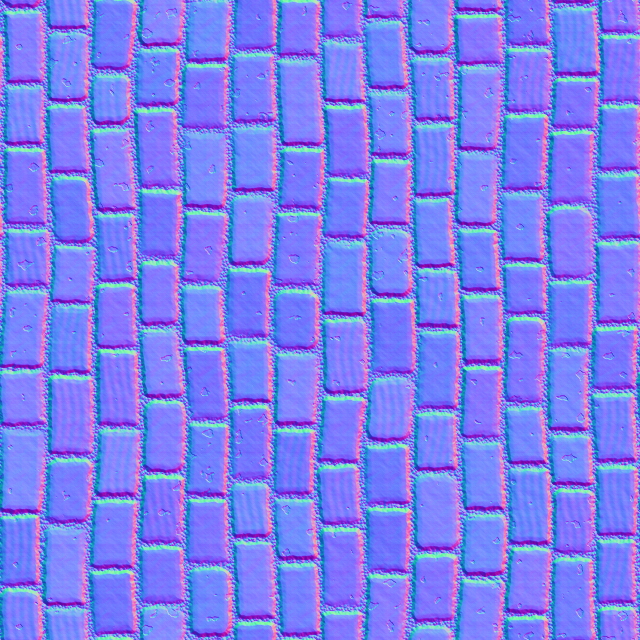
This texture map is drawn by a three.js fragment shader. Its source:

```glsl
// Tangent-space normal map of worn cobbles: 14 staggered columns of 9 stones.
// A tileable height field (rounded boxes, chipped faces, cellular grit in the
// joints) is differentiated and its slopes are encoded as colour.
varying vec2 vUv;

const float TAU = 6.2831853;
const vec2 GRID = vec2(14.0, 9.0);

float hash(vec2 p) {
  return fract(sin(dot(p, vec2(127.1, 311.7))) * 43758.545);
}

// Random value of one stone, wrapping at the canvas border
float stoneHash(vec2 id, float seed) {
  return hash(mod(id, GRID) + seed * 17.3);
}

// Tileable lumps from layered, mutually bent sines
float waves(vec2 p, float freq) {
  float sum = 0.0, amp = 0.5;
  for (int i = 0; i < 3; i++) {
    vec2 a = TAU * freq * p + float(i) * 2.1;
    sum += amp * sin(a.x + 1.7 * sin(a.y * 1.0 + 0.6)) * cos(a.y + 1.5 * sin(a.x + 1.9));
    freq = floor(freq * 1.9);
    amp *= 0.5;
  }
  return sum;
}

// Tileable cellular noise: distance to the nearest grain
float grains(vec2 p, float cells) {
  vec2 q = p * cells, id = floor(q);
  float nearest = 2.0;
  for (int j = -1; j <= 1; j++) {
    for (int i = -1; i <= 1; i++) {
      vec2 cell = id + vec2(i, j), key = mod(cell, cells);
      vec2 seed = cell + vec2(hash(key), hash(key + 71.7));
      nearest = min(nearest, distance(q, seed));
    }
  }
  return nearest;
}

// Uneven position of the joint below a stone
float joint(vec2 id) {
  float h = stoneHash(id, 1.0);
  return id.y + 0.28 * h * h;
}

float height(vec2 p) {
  // Ragged outlines and slightly leaning columns
  vec2 w = p + 0.0024 * vec2(waves(p, 21.0), waves(p.yx + 0.37, 19.0));
  vec2 q = w * GRID;
  q.x += 0.07 * sin(TAU * (w.y + 2.0 * w.x)) + 0.04 * sin(TAU * (3.0 * w.y - w.x));

  // Find the stone: alternate columns shift by about half a stone
  float column = floor(q.x);
  float wrapped = mod(column, GRID.x);
  q.y += 0.5 * mod(wrapped, 2.0) + 0.3 * hash(vec2(wrapped, 5.0));
  vec2 id = vec2(column, floor(q.y));
  if (q.y < joint(id)) id.y -= 1.0;
  float low = joint(id), high = joint(id + vec2(0.0, 1.0));

  // Rounded box, slightly turned
  vec2 local = (q - vec2(column + 0.5, 0.5 * (low + high))) / GRID;
  float turn = 0.07 * (stoneHash(id, 2.0) - 0.5);
  local += turn * vec2(-local.y, local.x);
  vec2 halfSize = 0.5 * vec2(1.0, high - low) / GRID;
  halfSize -= 0.0037 + 0.0022 * vec2(stoneHash(id, 3.0), stoneHash(id, 4.0));
  float corner = mix(0.005, 0.018, pow(stoneHash(id, 5.0), 4.0));
  vec2 e = abs(local) - halfSize + corner;
  float d = length(max(e, 0.0)) + min(max(e.x, e.y), 0.0) - corner;
  float mask = smoothstep(0.003, -0.0035, d);

  // Stone face: tilt, lumps, soft shoulders and occasional tool streaks
  vec2 tilt = vec2(stoneHash(id, 6.0), stoneHash(id, 7.0)) - 0.5;
  float face = mix(0.007, 0.011, stoneHash(id, 8.0)) + dot(local, tilt) * 0.22;
  face += 0.0008 * waves(p, 13.0) + 0.00011 * waves(p, 83.0);
  face -= 0.0022 * smoothstep(-0.011, 0.0, d);
  face += 0.0003 * step(0.78, stoneHash(id, 9.0))
        * sin(TAU * 74.0 * p.x + 3.0 * sin(TAU * 5.0 * p.y));

  // Flaked patches sit lower and are pitted
  float grit = grains(p, 210.0);
  vec2 shift = vec2(stoneHash(id, 10.0), stoneHash(id, 11.0));
  float flake = waves(p + shift, 15.0) - mix(0.08, 0.65, stoneHash(id, 12.0));
  float chip = smoothstep(0.0, 0.12, flake);
  face -= chip * (0.0011 + 0.0006 * grit);

  // Gritty mortar between the stones
  float mortar = 0.001 * waves(p, 31.0) - 0.0036 * grit;
  return mix(mortar, face, mask);
}

void main() {
  vec2 e = vec2(0.001, 0.0);
  vec2 slope = vec2(height(vUv + e.xy) - height(vUv - e.xy),
                    height(vUv + e.yx) - height(vUv - e.yx)) / (2.0 * e.x);
  vec3 normal = normalize(vec3(-slope.x - 0.04, -slope.y, 1.0));
  gl_FragColor = vec4(normal * 0.5 + 0.5, 1.0);
}
```
